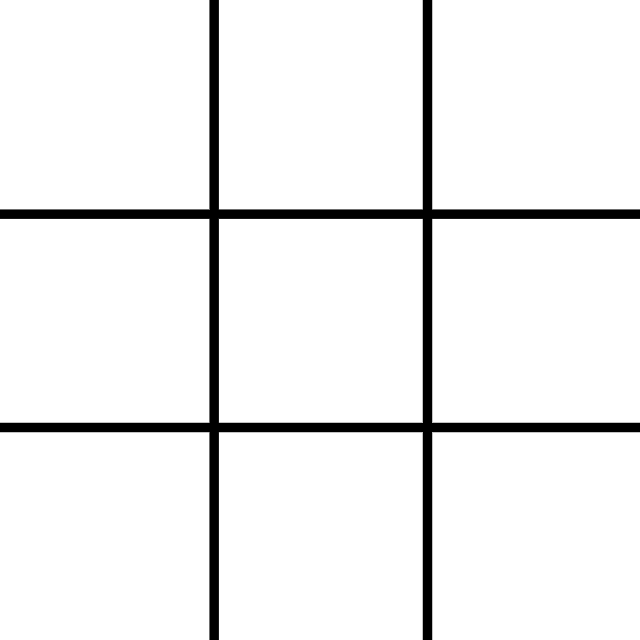
This pattern is drawn by a WebGL 2 fragment shader. Its source:

```glsl
#version 300 es
precision highp float;
// Draws a white field split into 3 by 3 square cells by plain black rules.
// Each axis is folded to its nearest inner cell border; the distance to that
// border, less half the rule width, gives a smoothly edged line.

#define CELLS 3.0
#define LINE_WIDTH 0.0148
#define GRID_SHIFT vec2(0.0013, -0.0013)
#define PAPER_COLOR vec3(1.0)
#define LINE_COLOR vec3(0.0)

uniform vec2 u_resolution;
out vec4 fragColor;

// Distance per axis to the nearest inner border; the outer edge has no rule.
vec2 innerBorderDistance(vec2 p) {
    vec2 index = clamp(floor(p * CELLS + 0.5), 1.0, CELLS - 1.0);
    return abs(p - index / CELLS);
}

void main() {
    vec2 uv = gl_FragCoord.xy / u_resolution;
    vec2 pixel = 1.0 / u_resolution;

    // Signed distance to the rules, turned into coverage over one pixel
    vec2 edge = innerBorderDistance(uv - GRID_SHIFT) - 0.5 * LINE_WIDTH;
    vec2 coverage = clamp(0.5 - edge / pixel, 0.0, 1.0);

    // Vertical and horizontal rules joined
    float ink = max(coverage.x, coverage.y);
    fragColor = vec4(mix(PAPER_COLOR, LINE_COLOR, ink), 1.0);
}
```
